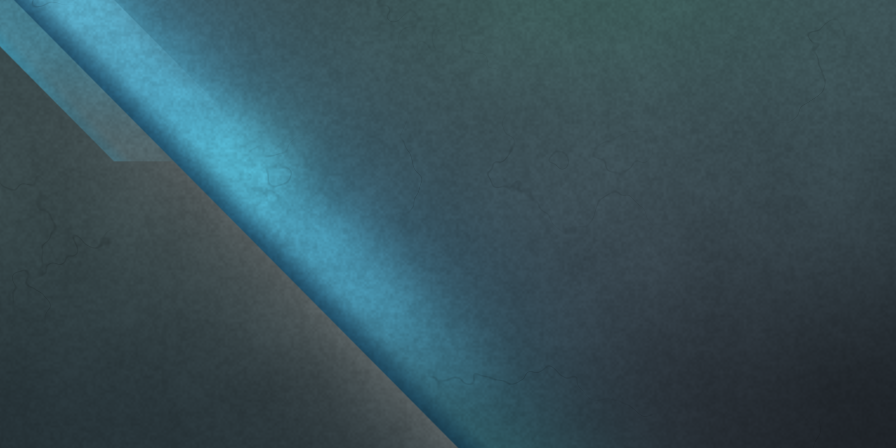
A Shadertoy shader for this background:

```glsl
// Brushed dark slate with a glowing blue diagonal fold and a translucent strip.

float hash(vec2 p) {
    p = fract(p * vec2(0.1031, 0.1137));
    p += dot(p, p.yx + 33.33);
    return fract((p.x + p.y) * p.x * 7.31);
}

float noise(vec2 p) {
    vec2 i = floor(p), f = fract(p);
    f = f * f * (3.0 - 2.0 * f);
    return mix(mix(hash(i), hash(i + vec2(1, 0)), f.x),
               mix(hash(i + vec2(0, 1)), hash(i + vec2(1, 1)), f.x), f.y);
}

float fbm(vec2 p) {
    float sum = 0.0, amp = 0.5;
    for (int i = 0; i < 5; i++) {
        sum += amp * noise(p);
        p = mat2(1.6, 1.2, -1.2, 1.6) * p + 7.3;
        amp *= 0.5;
    }
    return sum;
}

// Soft elliptical spot, 1 at its centre
float spot(vec2 p, vec2 center, vec2 radius) {
    vec2 q = (p - center) / radius;
    return exp(-dot(q, q));
}

// Slate and glow to the right of the fold
vec3 glowSide(vec2 p, float d) {
    vec3 col = mix(vec3(0.17, 0.20, 0.23), vec3(0.235, 0.315, 0.335), smoothstep(0.0, 0.9, p.y));
    col += vec3(0.0, 0.045, 0.015) * spot(p, vec2(1.35, 1.05), vec2(0.5, 0.22));
    col += vec3(0.025, 0.025, 0.03) * spot(p, vec2(1.4, 0.45), vec2(0.45, 0.3));
    col *= 1.0 - 0.3 * spot(p, vec2(2.05, 0.0), vec2(0.5, 0.45));

    // Wide blue haze, then the bright core along the fold
    float along = smoothstep(-0.15, 0.5, p.y);
    float haze = exp(-pow(max(d, 0.0) / mix(0.19, 0.32, along), 2.0));
    col = mix(col, mix(vec3(0.18, 0.38, 0.41), vec3(0.21, 0.44, 0.55), along), 0.85 * haze);
    float core = exp(-pow((d - 0.09) / 0.10, 2.0)) * smoothstep(0.02, 0.5, p.y);
    float streaks = fbm(p * vec2(9.0, 24.0));
    col = mix(col, vec3(0.29, 0.62, 0.73), core * (0.65 + 0.45 * streaks));
    col += vec3(0.03, 0.08, 0.07) * spot(p, vec2(0.55, 0.64), vec2(0.16, 0.14));

    // Pale facet at the upper end
    float facet = 1.0 - smoothstep(0.157, 0.161, d);
    col += vec3(0.06, 0.07, 0.07) * facet * smoothstep(0.68, 1.0, p.y);

    // Shadow at the crease
    float crease = 1.0 - smoothstep(-0.01, 0.065, d);
    return mix(col, vec3(0.08, 0.25, 0.36) * mix(0.75, 1.0, along), 0.75 * crease);
}

// Slate and translucent strip to the left of the fold
vec3 slateSide(vec2 p, float d, float aa) {
    vec3 col = mix(vec3(0.15, 0.20, 0.22), vec3(0.205, 0.27, 0.28), smoothstep(0.0, 0.6, p.y));
    float sheen = exp(d / 0.13) * smoothstep(1.0, 0.55, p.y);
    col = mix(col, vec3(0.345, 0.375, 0.38), 0.9 * sheen);

    float strip = smoothstep(-aa, aa, min(d + 0.095, p.y - 0.64));
    vec3 stripColor = mix(vec3(0.32, 0.40, 0.42), vec3(0.28, 0.53, 0.61), smoothstep(0.64, 0.95, p.y));
    stripColor += vec3(-0.05, 0.03, 0.06) * smoothstep(-0.06, -0.095, d);
    return mix(col, stripColor, 0.85 * strip);
}

void mainImage(out vec4 fragColor, in vec2 fragCoord) {
    vec2 p = fragCoord / iResolution.y;
    p.x *= 2.0 * iResolution.y / iResolution.x;
    float aa = 1.0 / iResolution.y;

    // Signed distance from the fold
    float d = (p.x + 0.992 * p.y - 1.023) / 1.409;
    vec3 col = mix(slateSide(p, d, aa), glowSide(p, d), smoothstep(-aa, aa, d));

    // Leathery grain, blotches and thin wandering cracks
    float grain = noise(p * 190.0) + noise(p * 95.0 + 5.0) - 1.0;
    float blotch = fbm(p * 7.0) - 0.48;
    float crack = 1.0 - smoothstep(0.0, 0.006, abs(fbm(p * 3.0 + 11.0) - 0.5));
    crack *= smoothstep(0.5, 0.75, noise(p * 5.0 + 3.0));
    col *= 1.0 + 0.08 * grain + 0.14 * blotch - 0.10 * crack;

    fragColor = vec4(clamp(col, 0.0, 1.0), 1.0);
}
```
